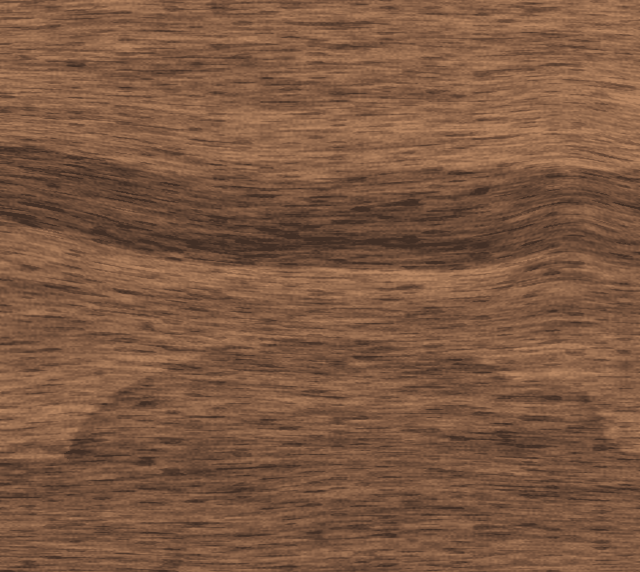
This texture is drawn by a Shadertoy shader. Its source:

```glsl
// Walnut plank: a dark growth band and an arched heartwood figure in paler wood.
// Curves bound the tone zones; stretched noise adds streaks, fibres and pores.
// The summed tone is mapped to a ramp from dark to light brown.

const vec3 DARK_BROWN = vec3(0.31, 0.22, 0.17);
const vec3 MID_BROWN = vec3(0.485, 0.342, 0.252);
const vec3 PALE_BROWN = vec3(0.66, 0.48, 0.35);

float hash(vec2 cell) {
    vec3 q = fract(vec3(cell.xyx) * 0.1031);
    q += dot(q, q.yzx + 33.33);
    return fract((q.x + q.y) * q.z);
}

float noise(vec2 p) {
    vec2 i = floor(p), f = fract(p);
    f = f * f * (3.0 - 2.0 * f);
    return mix(mix(hash(i), hash(i + vec2(1, 0)), f.x),
               mix(hash(i + vec2(0, 1)), hash(i + vec2(1, 1)), f.x), f.y);
}

// Noise centred on zero, with its own frequency along and across the grain
float streak(vec2 p, float along, float across) {
    return noise(vec2(p.x * along + 17.0, p.y * across + 40.0)) - 0.5;
}

float blob(vec2 p, vec2 centre, vec2 radius) {
    vec2 d = (p - centre) / radius;
    return exp(-dot(d, d));
}

// Soft line that fades away on both sides of a signed distance
float line(float d, float width) {
    return exp(-d * d / (width * width));
}

// Glow that starts at an edge and decays on its positive side only
float edgeFade(float d, float reach) {
    return smoothstep(-0.006, 0.006, d) * exp(-max(d, 0.0) / reach);
}

float bandTop(float x) {
    return 0.746 - 0.06 * smoothstep(0.0, 0.4, x) + 0.018 * smoothstep(0.55, 0.75, x);
}

float bandBottom(float x) {
    return 0.62 - 0.092 * smoothstep(-0.1, 0.5, x) + 0.03 * line(x - 0.98, 0.1);
}

float bandVein(float x) {
    return 0.662 - 0.088 * smoothstep(-0.05, 0.38, x) + 0.08 * smoothstep(0.82, 1.03, x);
}

float archTop(float x) {
    float rise = pow(smoothstep(0.0, 1.0, 0.5 + 0.5 * clamp((x - 0.12) / 0.43, 0.0, 1.0)) * 2.0 - 1.0, 0.5);
    float ripple = 0.012 * streak(vec2(x, 0.0), 22.0, 1.0);
    return 0.197 + 0.21 * rise + ripple * rise - 0.03 * smoothstep(0.6, 0.84, x)
         - 0.045 * smoothstep(0.82, 0.9, x) - 0.13 * smoothstep(0.99, 1.1, x);
}

// Depth below the arch, corrected for its slope
float archDepth(vec2 p) {
    float slope = (archTop(p.x + 0.012) - archTop(p.x - 0.012)) / 0.024;
    return (archTop(p.x) - p.y) / sqrt(1.0 + slope * slope);
}

// Grain coordinates bent along the dark band and around the knot
vec2 grainFlow(vec2 p) {
    float bend = 0.8 * (bandBottom(p.x) - 0.54);
    float sway = 0.006 * sin(p.x * 5.0 + p.y * 9.0) + 0.01 * streak(p, 5.0, 7.0);
    float knot = 0.012 * blob(p, vec2(1.02, 0.63), vec2(0.07, 0.08));
    return vec2(p.x, p.y - bend * line(p.y - 0.62, 0.2) - knot + sway);
}

float zoneTone(vec2 p) {
    float above = p.y - bandTop(p.x);
    float below = bandBottom(p.x) - p.y;
    float inBand = smoothstep(0.007, -0.007, above) * smoothstep(0.007, -0.007, below);
    float depth = archDepth(p);
    float inArch = smoothstep(-0.008, 0.01, depth);

    float tone = mix(0.59, 0.29, inBand);
    tone = mix(tone, 0.44, inArch);
    tone += 0.15 * edgeFade(above, 0.03) + 0.15 * edgeFade(below, 0.025);
    tone += 0.1 * edgeFade(-depth, 0.03) - 0.2 * edgeFade(depth, 0.022);
    tone -= 0.1 * inBand * (edgeFade(-above, 0.02) + edgeFade(-below, 0.02));
    tone -= 0.22 * line(p.y - bandVein(p.x), 0.01) * smoothstep(1.08, 0.95, p.x);

    // Local shading
    tone += 0.2 * blob(p, vec2(1.12, 0.82), vec2(0.4, 0.14));
    tone += 0.18 * blob(p, vec2(0.98, 0.38), vec2(0.16, 0.05));
    tone -= 0.3 * blob(p, vec2(0.89, 0.23), vec2(0.1, 0.024));
    tone -= 0.22 * blob(p, vec2(1.04, 0.27), vec2(0.04, 0.05));
    tone -= 0.25 * blob(p, vec2(0.145, 0.22), vec2(0.018, 0.025));
    tone -= 0.22 * blob(p, vec2(0.02, 0.36), vec2(0.1, 0.02));
    tone -= 0.15 * blob(p, vec2(0.0, 0.49), vec2(0.22, 0.035));
    tone -= 0.14 * line(p.y - 0.462, 0.014) + 0.12 * line(p.y - 0.125, 0.02);
    return tone;
}

float grainTone(vec2 g) {
    float broad = 0.24 * streak(g, 1.8, 28.0) + 0.24 * streak(g, 5.0, 80.0);
    float fibre = 0.32 * streak(g, 14.0, 170.0) + 0.5 * streak(g, 32.0, 310.0);
    float pores = smoothstep(0.17, 0.32, streak(g + 3.7, 24.0, 260.0));
    float speckle = 0.3 * streak(g + 1.3, 210.0, 390.0);
    return broad + fibre + speckle + 0.06 - 0.34 * pores;
}

void mainImage(out vec4 fragColor, in vec2 fragCoord) {
    vec2 p = fragCoord / iResolution.y;
    vec2 g = grainFlow(p);
    // Fibres feather the zone edges
    vec2 frayed = p + vec2(0.022, 0.009) * streak(g, 16.0, 200.0);
    float tone = clamp(zoneTone(frayed) + grainTone(g), -0.15, 1.15);
    vec3 wood = tone < 0.5 ? mix(DARK_BROWN, MID_BROWN, tone * 2.0)
                           : mix(MID_BROWN, PALE_BROWN, tone * 2.0 - 1.0);
    fragColor = vec4(wood, 1.0);
}
```
